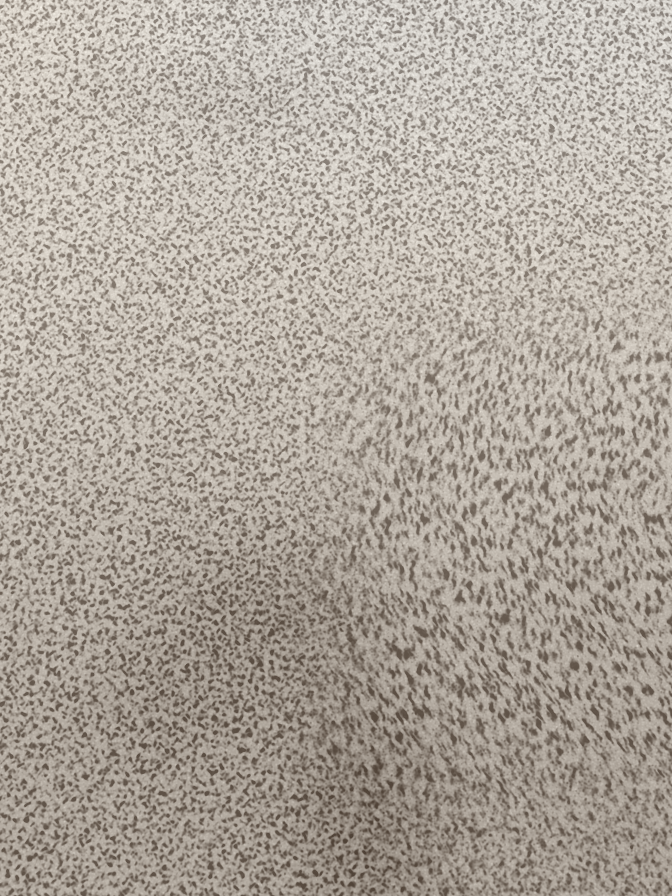
Write a WebGL 1 fragment shader that draws this texture.

```glsl
precision highp float;
uniform vec2 u_resolution;

vec3 hash3(vec2 cell) {
  vec3 h = vec3(dot(cell, vec2(127.1, 311.7)), dot(cell, vec2(269.5, 183.3)), dot(cell, vec2(113.5, 71.9)));
  return fract(sin(h) * 43758.5);
}

// Cellular density: soft dots of random weight that merge where they crowd
float dots(vec2 q) {
  vec2 cell = floor(q), local = q - cell;
  float density = 0.0;
  for (int j = -1; j <= 1; j++) {
    for (int i = -1; i <= 1; i++) {
      vec2 offset = vec2(float(i), float(j));
      vec3 rnd = hash3(cell + offset);
      vec2 d = offset + rnd.xy - local;
      density += (0.3 + 0.7 * rnd.z) * exp(-6.0 * dot(d, d));
    }
  }
  return density;
}

// Broad wandering variation from layered sines, about -1 to 1
float mottle(vec2 p) {
  vec2 w = p + 0.25 * sin(p.yx * 4.3 + vec2(0.7, 2.1));
  return 0.5 * sin(w.x * 9.0 + w.y * 4.0) + 0.3 * sin(w.y * 17.0 - w.x * 8.0 + 1.3)
       + 0.2 * sin(w.x * 31.0 + w.y * 23.0 + 4.0);
}

float patchAt(vec2 p, vec2 centre, vec2 radius) {
  vec2 d = (p - centre) / radius;
  return exp(-dot(d, d));
}

void main() {
  vec2 p = gl_FragCoord.xy / u_resolution.x;
  float height = gl_FragCoord.y / u_resolution.y;
  float cloud = mottle(p);

  // Grain shrinks toward the far upper edge
  vec2 grain = vec2((p.x - 0.5) * (128.0 + 22.0 * p.y), p.y * (122.0 + 14.0 * p.y));
  vec2 rough = grain + 0.16 * sin(grain.yx * vec2(2.7, 3.1) + 2.0 * sin(grain * 0.9));

  // Stretched creases follow a bending flow on the lower right
  float bend = 0.08 * sin(4.5 * p.y - 1.2) + 0.004 * sin(38.0 * p.y + 25.0 * p.x);
  vec2 flow = vec2(rough.x * 0.95 + 130.0 * bend, rough.y * 0.44);
  float crease = smoothstep(0.38, 0.62, p.x + 0.06 * cloud)
               * (1.0 - smoothstep(0.6, 0.88, p.y - 0.15 * p.x))
               * (0.4 + 0.6 * smoothstep(0.05, 0.3, p.y));

  // Pits in the worn surface, with finer broken edges
  float coarse = mix(dots(rough), dots(flow + 40.0), crease);
  float fine = dots(grain * 1.7 + 17.0) - 0.34;
  float clump = dots(rough * 0.37 + 90.0) - 0.34;
  float shade = patchAt(p, vec2(0.39, 0.42), vec2(0.16, 0.13))
              + patchAt(p, vec2(0.54, 0.13), vec2(0.13, 0.2))
              + 0.6 * patchAt(p, vec2(0.25, 0.28), vec2(0.12, 0.1))
              + 0.5 * patchAt(p, vec2(0.34, 1.18), vec2(0.2, 0.06));
  float field = coarse + 0.3 * fine + 0.12 * clump + 0.07 * shade + 0.03 * cloud;
  float pit = smoothstep(0.0, 0.98, field);

  // Light falls off toward the lower edge
  float light = mix(0.72, 0.885, smoothstep(0.0, 0.95, height));
  light += 0.015 * cloud - 0.065 * shade - 0.02 * crease;
  float speckle = dots(grain * 1.9 + 71.0) - 0.34;
  float tone = light - 0.34 * pit + 0.06 * speckle * (1.0 - 0.6 * pit);

  // Warm taupe, cooler near the top
  vec3 colour = vec3(tone, 1.05 * tone - 0.068, 1.06 * tone - 0.115);
  float cool = smoothstep(0.65, 1.0, height) * smoothstep(0.0, 0.5, p.x);
  colour += cool * vec3(-0.012, 0.0, 0.015);
  gl_FragColor = vec4(clamp(colour, 0.0, 1.0), 1.0);
}
```
